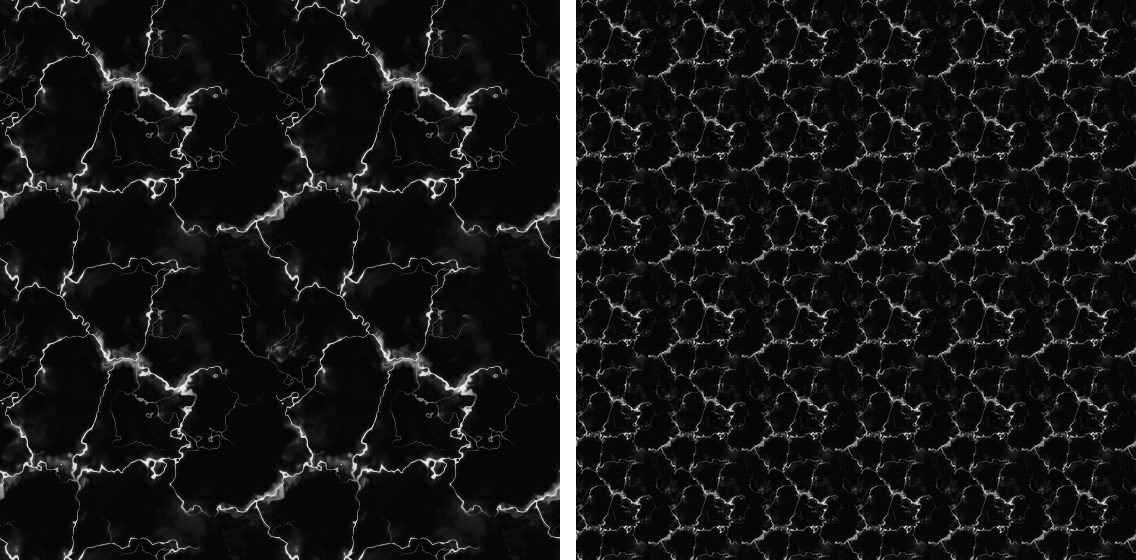
Left: one tile. Right: repeated 3 by 3.
A Shadertoy shader for this texture:

```glsl
// Black marble with jagged, lightning-like white veins, repeated 2 by 2.
// Wrapped cellular borders are bent by coarse and fine wrapped noise; slow
// masks fade and thicken the veins, and add grainy knots, wisps and haze.

const float REPEATS = 2.0;         // tiles across and down
const float MAIN_CELLS = 3.0;      // large vein cells per tile
const float HAIR_CELLS = 5.0;      // faint vein cells per tile
const float JITTER = 0.88;         // irregularity of the cells
const float WARP = 0.28;           // broad bending of the veins, in tiles
const float CRINKLE = 0.058;       // fine jaggedness of the veins, in tiles
const float THIN = 0.0012;         // half widths of the veins, in tiles
const float THICK = 0.0036;
const float HALO = 0.0062;         // reach of the tight glow
const float HAZE = 0.030;          // reach of the wide glow
const float KNOT = 0.085;          // size of the clouds on junctions
const vec3 BLACK = vec3(0.020);
const vec3 WHITE = vec3(0.97);
const int SAMPLES = 2;             // antialiasing samples per axis

// Two random values per lattice cell, wrapping after "period" cells
vec2 hash2(vec2 cell, float period, float seed) {
    uvec2 q = uvec2(mod(cell + 0.5, period));
    uint n = q.x + 131u * q.y + 7919u * uint(seed);
    n = n * 747796405u + 2891336453u;
    n = ((n >> ((n >> 28u) + 4u)) ^ n) * 277803737u;
    n = (n >> 22u) ^ n;
    return vec2(float(n & 65535u), float(n >> 16u)) / 65535.0;
}

// Two channels of smooth wrapped noise
vec2 noise2(vec2 p, float period, float seed) {
    p *= period;
    vec2 i = floor(p), f = p - i;
    f = f * f * (3.0 - 2.0 * f);
    vec2 low = mix(hash2(i, period, seed), hash2(i + vec2(1, 0), period, seed), f.x);
    vec2 high = mix(hash2(i + vec2(0, 1), period, seed), hash2(i + 1.0, period, seed), f.x);
    return mix(low, high, f.y);
}

// Layered noise, each channel in 0..1
vec2 fbm2(vec2 p, float period, float seed, int octaves) {
    vec2 sum = vec2(0.0);
    float weight = 1.0, total = 0.0;
    for (int k = 0; k < octaves; k++) {
        sum += weight * noise2(p, period, seed + float(k));
        total += weight;
        weight *= 0.55;
        period *= 2.0;
    }
    return sum / total;
}

// Wrapped cells: x = distance to the border, y = closeness to a junction
vec2 cellBorders(vec2 p, float cells, float seed) {
    p *= cells;
    vec2 base = floor(p), f = p - base, nearest = vec2(0.0);
    vec3 sorted = vec3(9.0);
    for (int k = 0; k < 25; k++) {
        vec2 o = vec2(k % 5, k / 5) - 2.0;
        vec2 r = o + 0.5 + JITTER * (hash2(base + o, cells, seed) - 0.5) - f;
        float d = length(r);
        if (d < sorted.x) { sorted = vec3(d, sorted.xy); nearest = r; }
        else if (d < sorted.y) sorted = vec3(sorted.x, d, sorted.y);
        else sorted.z = min(sorted.z, d);
    }
    float border = 9.0;
    for (int k = 0; k < 25; k++) {
        vec2 o = vec2(k % 5, k / 5) - 2.0;
        vec2 r = o + 0.5 + JITTER * (hash2(base + o, cells, seed) - 0.5) - f;
        vec2 gap = r - nearest;
        if (dot(gap, gap) > 0.0001)
            border = min(border, dot(0.5 * (r + nearest), normalize(gap)));
    }
    return vec2(border, sorted.z - sorted.x) / cells;
}

float line(float d, float halfWidth) {
    return 1.0 - smoothstep(0.4 * halfWidth, 1.9 * halfWidth, d);
}

vec3 marble(vec2 p) {
    vec2 grain = fbm2(p, 22.0, 83.0, 3);
    vec2 bent = p + WARP * (fbm2(p, 4.0, 11.0, 5) - 0.5) + CRINKLE * (grain - 0.5);
    vec2 vein = cellBorders(bent, MAIN_CELLS, 3.0);
    vec2 hair = cellBorders(bent, HAIR_CELLS, 29.0);

    // Slow masks: where veins show, swell, and where clouds gather
    vec2 mask = fbm2(p, 4.0, 41.0, 2);
    vec2 cloud = fbm2(p + 0.4 * (bent - p), 6.0, 53.0, 6);
    float shown = smoothstep(0.33, 0.50, mask.x);
    float flare = smoothstep(0.42, 0.85, noise2(p, 11.0, 67.0).x);
    float patches = smoothstep(0.54, 0.74, mask.y);
    float ragged = smoothstep(0.25, 0.75, fbm2(bent, 28.0, 97.0, 3).x);

    // Main veins with a tight halo and a wide, uneven haze
    float light = 2.1 * shown * line(vein.x, mix(THIN, THICK, flare));
    light += shown * mix(0.14, 0.9, flare * ragged) * exp(-vein.x / HALO);
    light += shown * 0.40 * cloud.x * flare * ragged * exp(-vein.x / HAZE);

    // Grainy knots on some junctions
    float knot = 1.0 - smoothstep(0.1 * KNOT, KNOT, vein.y + 0.05 * (cloud.y - 0.5));
    light += knot * shown * (0.12 + 1.1 * ragged * ragged)
           * smoothstep(0.40, 0.62, noise2(p, 5.0, 71.0).y);

    // Faint hairs, ragged wisps and dim smoke
    light += 0.6 * smoothstep(0.48, 0.68, mask.y) * line(hair.x, THIN);
    float ridge = pow(1.0 - abs(2.0 * cloud.x - 1.0), 16.0);
    light += 0.75 * patches * ridge * ragged * smoothstep(0.47, 0.62, cloud.y);
    light += 0.12 * smoothstep(0.54, 0.80, cloud.y) + 0.008 * cloud.x;
    return mix(BLACK, WHITE, 1.0 - exp(-light));
}

void mainImage(out vec4 fragColor, in vec2 fragCoord) {
    vec3 sum = vec3(0.0);
    for (int k = 0; k < SAMPLES * SAMPLES; k++) {
        vec2 offset = (vec2(k % SAMPLES, k / SAMPLES) + 0.5) / float(SAMPLES) - 0.5;
        sum += marble(fract((fragCoord + offset) / iResolution.xy * REPEATS));
    }
    fragColor = vec4(sum / float(SAMPLES * SAMPLES), 1.0);
}
```
